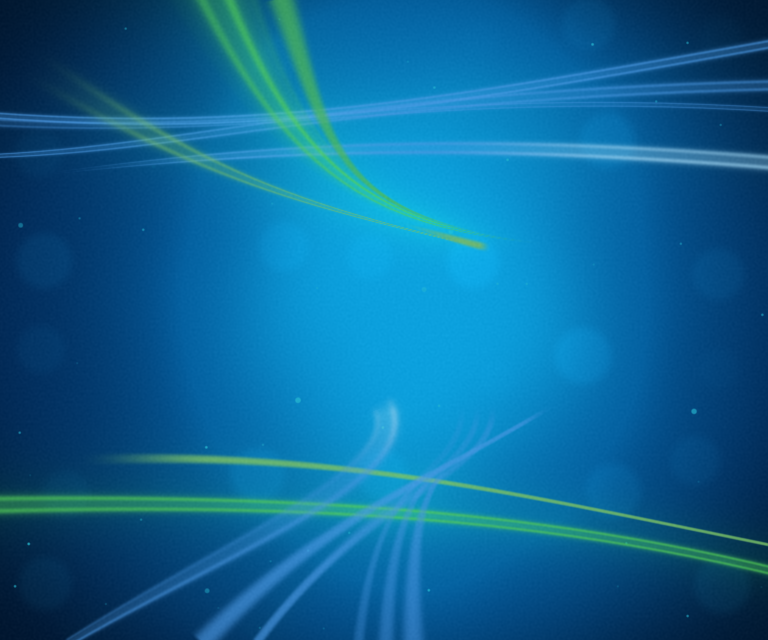
Reproduce this background procedurally as a Shadertoy shader.

```glsl
// Silky green and blue light ribbons over a glowing blue field with soft discs.
// Each ribbon is a cubic curve; its signed distance drives fibres and haze.
// The canvas is 100 units high, with the origin at the lower left.

const vec3 DEEP = vec3(0.008, 0.14, 0.31);
const vec3 MID = vec3(0.015, 0.36, 0.61);
const vec3 LIGHT = vec3(0.045, 0.63, 0.87);
const vec3 GREEN = vec3(0.31, 0.72, 0.33);
const vec3 LIME = vec3(0.46, 0.72, 0.40);
const vec3 BLUE = vec3(0.29, 0.58, 0.88);
const vec3 PALE = vec3(0.60, 0.80, 0.93);
const vec3 CYAN = vec3(0.15, 0.72, 0.82);

vec2 hash2(vec2 p) {
    vec3 q = fract(p.xyx * vec3(0.1031, 0.1030, 0.0973));
    q += dot(q, q.yzx + 33.33);
    return fract((q.xx + q.yz) * q.zy);
}

float corner(vec2 cell, vec2 offset, vec2 f) {
    return dot(hash2(cell + offset) * 2.0 - 1.0, f - offset);
}

float gradientNoise(vec2 p) {
    vec2 cell = floor(p), f = fract(p);
    vec2 u = f * f * (3.0 - 2.0 * f);
    vec2 e = vec2(1, 0);
    return mix(mix(corner(cell, e.yy, f), corner(cell, e.xy, f), u.x),
               mix(corner(cell, e.yx, f), corner(cell, e.xx, f), u.x), u.y);
}

// Signed distance to a cubic curve, and the parameter along it
vec2 curve(vec2 p, vec2 a, vec2 b, vec2 c, vec2 d) {
    const int STEPS = 26;
    float best = 1e6;
    vec2 result = vec2(0), from = a;
    for (int i = 1; i <= STEPS; i++) {
        float t = float(i) / float(STEPS), s = 1.0 - t;
        vec2 to = s*s*s*a + 3.0*s*s*t*b + 3.0*s*t*t*c + t*t*t*d;
        vec2 e = to - from, r = p - from;
        float h = clamp(dot(r, e) / dot(e, e), 0.0, 1.0);
        vec2 gap = r - e * h;
        float d2 = dot(gap, gap);
        if (d2 < best) {
            best = d2;
            float side = e.x * r.y < e.y * r.x ? -1.0 : 1.0;
            result = vec2(side * sqrt(d2), (float(i) - 1.0 + h) / float(STEPS));
        }
        from = to;
    }
    return result;
}

// x: fibre cover, y: wide haze; width and fade hold start and end values
vec2 ribbon(vec2 p, vec2 a, vec2 b, vec2 c, vec2 d, vec2 width, vec2 fade, float fibres) {
    vec2 k = curve(p, a, b, c, d);
    float s = 1.0 - k.y;
    float ideal = mix(width.y, width.x, s * s);
    float w = max(ideal, 80.0 / iResolution.y);
    float v = k.x / w;
    float strands = pow(0.5 + 0.5 * cos(3.14159 * fibres * (v + 0.5)), 2.0);
    float ends = smoothstep(0.0, fade.x, k.y) * smoothstep(0.0, fade.y, s);
    float body = exp(-v * v * (0.7 + v * v)) * mix(0.4, 1.0, strands) * sqrt(ideal / w);
    return ends * vec2(body, exp(-abs(k.x) / (2.0 + 1.2 * w)));
}

vec3 paint(vec3 base, vec2 light, vec3 tint, float strength, float haze) {
    vec3 mist = tint * vec3(0.4, 1.0, 0.3) * light.y * haze;
    return mix(base, tint, clamp(light.x * strength, 0.0, 1.0)) + mist;
}

// One soft disc per grid cell, present with the given chance
float scatter(vec2 p, float cellSize, float radius, float soft, float chance, float seed) {
    vec2 cell = floor(p / cellSize);
    vec2 rnd = hash2(cell + seed), pos = hash2(cell + seed + 17.0);
    float r = radius * mix(0.6, 1.0, rnd.y);
    vec2 center = mix(vec2(radius + soft), vec2(cellSize - radius - soft), pos);
    float dist = length(p - cell * cellSize - center);
    return step(rnd.x, chance) * rnd.y * (1.0 - smoothstep(r - soft, r + soft, dist));
}

void mainImage(out vec4 fragColor, in vec2 fragCoord) {
    vec2 p = 100.0 * fragCoord / iResolution.y;
    float px = 100.0 / iResolution.y;

    // Background glow and dark corners
    vec2 q = (p - vec2(65, 55)) / vec2(39, 50);
    float glow = exp(-dot(q, q)) * (1.0 + 0.1 * gradientNoise(p / 18.0));
    vec3 col = mix(DEEP, MID, clamp(glow / 0.42, 0.0, 1.0));
    col = mix(col, LIGHT, smoothstep(0.3, 1.0, glow));
    vec2 edge = (p - vec2(60, 50)) / vec2(60, 50);
    col *= 1.0 - 0.42 * smoothstep(0.8, 2.0, dot(edge, edge));

    // Soft discs and small sparks
    col += CYAN * 0.06 * scatter(p, 17.0, 4.4, 1.2, 0.55, 3.0);
    col = mix(col, CYAN, 0.8 * scatter(p, 9.0, 0.2, px, 0.3, 8.0));
    col = mix(col, CYAN, 0.8 * scatter(p + 5.0, 24.0, 0.45, px, 0.3, 21.0));

    // Upper blue threads
    col = paint(col, ribbon(p, vec2(-1.6, 82), vec2(40.6, 78.9), vec2(67.2, 83.6), vec2(122, 93.4), vec2(0.8, 1.1), vec2(0.01), 2.0), BLUE, 0.8, 0.02);
    col = paint(col, ribbon(p, vec2(-1.6, 75.6), vec2(31.3, 76.9), vec2(54.7, 85.2), vec2(122, 86.7), vec2(0.5, 1.3), vec2(0.01), 2.0), BLUE, 0.7, 0.02);
    col = paint(col, ribbon(p, vec2(-1.6, 80.9), vec2(46.9, 78.4), vec2(65.6, 86.3), vec2(122, 82.8), vec2(1.0, 0.6), vec2(0.01), 2.0), BLUE, 0.5, 0.01);
    col = paint(col, ribbon(p, vec2(6.3, 72.7), vec2(43.8, 77.3), vec2(75, 78.3), vec2(122, 74.4), vec2(0.2, 1.6), vec2(0.3, 0.01), 1.8), mix(BLUE, PALE, smoothstep(65.0, 100.0, p.x)), 0.85, 0.03);

    // Upper green veils
    col = paint(col, ribbon(p, vec2(28, 116), vec2(42.5, 77.5), vec2(53.1, 64.8), vec2(85.6, 61.9), vec2(7.5, 0.2), vec2(0.01, 0.25), 2.7), GREEN, 0.72, 0.14);
    col = paint(col, ribbon(p, vec2(43.8, 100.8), vec2(50.8, 79.7), vec2(51.6, 68), vec2(76.6, 63.3), vec2(2.4, 0.15), vec2(0.01, 0.3), 0.0), GREEN, 0.72, 0.0);
    col = paint(col, ribbon(p, vec2(3.5, 91), vec2(29.7, 74.2), vec2(42.2, 68.8), vec2(76.6, 61.1), vec2(4.2, 0.15), vec2(0.35, 0.1), 2.0), LIME, 0.65, 0.05);
    col = paint(col, ribbon(p, vec2(62.5, 65.3), vec2(68, 63.5), vec2(72, 62.3), vec2(76.7, 61.2), vec2(0.1, 0.7), vec2(0.7, 0.15), 0.0), LIME, 0.9, 0.0);

    // Lower green bands
    col = paint(col, ribbon(p, vec2(-1.6, 21.1), vec2(43.8, 21.9), vec2(81.3, 20.3), vec2(122, 10.5), vec2(2.1, 1.1), vec2(0.01), 2.0), GREEN, 0.85, 0.12);
    col = paint(col, ribbon(p, vec2(11.7, 28.1), vec2(51.6, 29.7), vec2(78.1, 23.4), vec2(121, 14.7), vec2(1.0, 0.3), vec2(0.2, 0.01), 0.0), LIME, 0.85, 0.03);

    // Lower blue sweeps
    col = paint(col, ribbon(p, vec2(10.2, -0.8), vec2(37.5, 15.6), vec2(67.2, 26.6), vec2(59.4, 37.8), vec2(0.8, 2.3), vec2(0.01, 0.08), 1.5), mix(BLUE, PALE, smoothstep(25.0, 36.0, p.y)), 0.7, 0.02);
    col = paint(col, ribbon(p, vec2(31.3, -0.8), vec2(50, 18.8), vec2(67.2, 25), vec2(86.4, 36.6), vec2(2.0, 0.4), vec2(0.01, 0.1), 0.0), BLUE, 0.65, 0.02);
    for (int i = 0; i < 3; i++) {
        float k = float(i);
        col = paint(col, ribbon(p, vec2(39.8, -0.8), vec2(57.8, 23.4), vec2(78.1 - 2.6 * k, 25.8), vec2(77.0 - 2.4 * k, 37), vec2(0.8, 0.6), vec2(0.01, 0.15), 0.0), BLUE, 0.4 - 0.1 * k, 0.01);
        col = paint(col, ribbon(p, vec2(56.0 + 4.3 * k, -0.8), vec2(57.8 + 3.1 * k, 16.5), vec2(62.5 + 1.7 * k, 23.4), vec2(69.0 + 0.8 * k, 27.5), vec2(1.0 + 0.5 * k, 0.4), vec2(0.01, 0.3), 0.0), BLUE, 0.35 + 0.1 * k, 0.01);
    }

    // Fine grain
    col += 0.022 * gradientNoise(p * 2.3);
    fragColor = vec4(clamp(col, 0.0, 1.0), 1.0);
}
```
